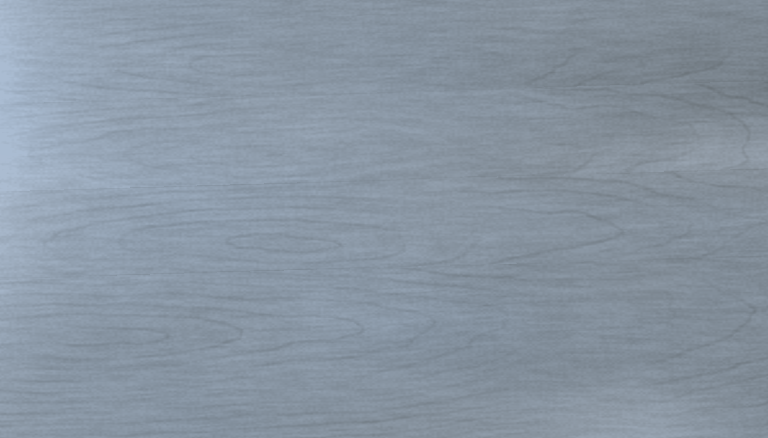
A Shadertoy shader for this texture:

```glsl
// Blue-grey wooden boards with fine grain, arched growth rings and soft side light.

const vec3 DARK_WOOD = vec3(0.452, 0.494, 0.532);
const vec3 PALE_WOOD = vec3(0.630, 0.690, 0.760);
const vec3 WARM_SHIFT = vec3(0.014, 0.002, -0.012);
const vec3 SEAM_HEIGHTS = vec3(0.375, 0.575, 0.775);
const float BOARD_TILT = 0.03;
const float RING_STRETCH = 7.5;
const float RING_DENSITY = 5.2;
const float RING_WIDTH = 0.0045;
const float RING_DEPTH = 0.19;
const float GRAIN_DEPTH = 0.27;
const float PORE_DEPTH = 0.07;
const float SPECKLE_DEPTH = 0.17;
const float SEAM_DEPTH = 0.14;

float hash(vec2 p) {
    return fract(sin(dot(p, vec2(127.1, 311.7))) * 43758.5);
}

float noise(vec2 p) {
    vec2 i = floor(p), f = fract(p);
    f = f * f * (3.0 - 2.0 * f);
    return mix(mix(hash(i), hash(i + vec2(1, 0)), f.x),
               mix(hash(i + vec2(0, 1)), hash(i + vec2(1, 1)), f.x), f.y);
}

float fbm(vec2 p) {
    float sum = 0.0, amp = 0.5;
    for (int i = 0; i < 4; i++) {
        sum += amp * noise(p);
        p = p * 2.03 + 17.3;
        amp *= 0.5;
    }
    return sum;
}

// Soft elliptical spot of light or shade
float spot(vec2 p, vec2 centre, vec2 size) {
    vec2 d = (p - centre) / size;
    return exp(-dot(d, d));
}

// Broad lighting: 0 is dark wood, 1 is pale wood
float lighting(vec2 p) {
    float tone = 0.61 - 0.18 * p.x;
    tone += 0.55 * exp(-p.x * 6.5) * smoothstep(-0.2, 0.7, p.y);
    tone += 0.13 * spot(p, vec2(0.35, 0.61), vec2(0.55, 0.29));
    tone -= 0.25 * spot(p, vec2(1.65, 0.83), vec2(0.50, 0.13));
    tone += 0.28 * spot(p, vec2(1.72, 0.65), vec2(0.30, 0.05));
    tone += 0.31 * spot(p, vec2(1.42, 0.02), vec2(0.26, 0.09));
    tone -= 0.12 * spot(p, vec2(0.15, 0.17), vec2(0.45, 0.16));
    tone -= 0.08 * spot(p, vec2(1.72, 0.22), vec2(0.25, 0.15));
    return tone;
}

// Stretched rings around a heart point that differs per board
float growthRings(vec2 p, float board) {
    float side = hash(vec2(board, 4.7));
    vec2 heart = vec2(0.24 + 1.2 * side, 0.235 + 0.205 * board);
    heart.x = board < 0.5 ? 0.24 : heart.x;
    vec2 d = p - heart;
    d.y += 0.05 * (fbm(p * vec2(2.2, 5.0) + board * 9.1) - 0.47);
    float radius = length(d * vec2(1.0, RING_STRETCH));
    return radius * RING_DENSITY + 1.5 * fbm(p * vec2(3.5, 11.0) + board * 5.3);
}

void mainImage(out vec4 fragColor, in vec2 fragCoord) {
    vec2 p = fragCoord / iResolution.y;
    float pixel = 1.0 / iResolution.y;

    // Boards, slightly tilted
    vec2 q = vec2(p.x, p.y - BOARD_TILT * (p.x - 0.4));
    vec3 above = step(SEAM_HEIGHTS, vec3(q.y));
    float board = above.x + above.y + above.z;
    vec3 gaps = abs(SEAM_HEIGHTS - q.y);
    float gap = min(gaps.x, min(gaps.y, gaps.z));
    float seam = 1.0 - smoothstep(0.0, 0.002 + pixel, gap);
    seam *= smoothstep(0.30, 0.70, noise(vec2(p.x * 2.5, board * 3.0)));

    // Growth lines, thin and partly faded, weaker where they crowd
    float rings = growthRings(q, board);
    float slope = max(fwidth(rings) * iResolution.y, 2.0);
    float ringGap = abs(fract(rings) - 0.5) / slope;
    float line = 1.0 - smoothstep(0.0, RING_WIDTH + 0.5 * pixel, ringGap);
    line *= smoothstep(0.28, 0.66, fbm(q * vec2(3.0, 9.0) + 31.0));
    line *= 1.0 - 0.6 * smoothstep(30.0, 90.0, slope);
    float band = fract(rings) - 0.5;
    band *= smoothstep(0.5, 0.42, abs(band));

    // Fibres and pores along the board, following a gentle wave
    vec2 fibre = q + vec2(0.0, 0.04 * fbm(q * vec2(2.5, 5.0) + board * 7.0));
    float grain = 0.7 * noise(fibre * vec2(18.0, 175.0))
                + 0.3 * noise(fibre * vec2(7.0, 70.0) + 8.0) - 0.5;
    float pores = smoothstep(0.70, 0.92, noise(fibre * vec2(13.0, 130.0) + 40.0));
    float speckle = noise(p * vec2(170.0, 235.0)) - 0.5;
    float clouds = fbm(q * vec2(2.5, 7.0) + board * 3.7) - 0.47;

    float tone = lighting(p);
    tone += 0.08 * (hash(vec2(board, 2.0)) - 0.5) + 0.32 * clouds;
    tone += GRAIN_DEPTH * grain + SPECKLE_DEPTH * speckle + 0.07 * band;
    tone -= RING_DEPTH * line + SEAM_DEPTH * seam + PORE_DEPTH * pores;

    // Warmer grey on the right and in mottled patches, bluer on the left
    float warmth = 0.5 * smoothstep(0.0, 1.7, p.x) - 0.3;
    warmth += 1.0 * (fbm(p * vec2(2.0, 4.0) + 60.0) - 0.47);
    warmth += 0.5 * spot(p, vec2(1.6, 0.64), vec2(0.5, 0.08));
    warmth += 0.5 * spot(p, vec2(1.45, 0.02), vec2(0.3, 0.12));

    vec3 color = mix(DARK_WOOD, PALE_WOOD, clamp(tone, -0.25, 1.25));
    fragColor = vec4(color + WARM_SHIFT * warmth, 1.0);
}
```
